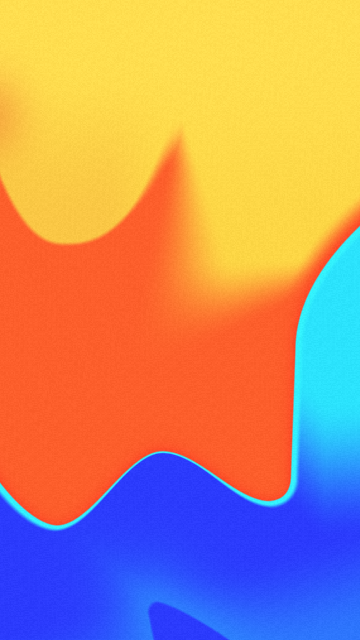
This background is drawn by a WebGL 1 fragment shader. Its source:

```glsl
precision highp float;
// Soft liquid gradient: yellow and orange folds over a cyan-rimmed blue wave, with fine grain.
uniform vec2 u_resolution;

float hash(vec2 p) {
  return fract(sin(dot(p, vec2(127.1, 311.7))) * 43758.5453);
}

// Smooth minimum, rounds the corner where two edges meet
float smin(float a, float b, float k) {
  float h = max(k - abs(a - b), 0.0) / k;
  return min(a, b) - h * h * k * 0.25;
}

// Positive on the warm side of the wave
float waveField(vec2 p) {
  float crest = 6.31 - 0.51 * pow(max(0.68 - p.x, 0.0) / 0.68, 1.7)
    - 0.89 * smoothstep(0.68, 1.95, p.x)
    + 0.60 * smoothstep(1.95, 3.25, p.x);
  float rise = max(4.2 - p.y, 0.0);
  float wall = 3.55 + 0.35 * rise * rise - 0.035 * max(p.y - 4.2, 0.0);
  return smin(crest - p.y, wall - p.x, 0.3);
}

// Positive inside the hanging yellow lobe
float lobeField(vec2 p) {
  float rim = 2.93 - 0.81 * pow(max(0.78 - p.x, 0.0) / 0.78, 2.3)
    - 1.33 * pow(max(p.x - 0.78, 0.0) / 1.3, 2.4);
  return rim - p.y;
}

// Positive inside the small fold at the bottom
float foldField(vec2 p) {
  float top = 7.21 + 0.46 * pow(max(p.x - 1.88, 0.0) / 0.87, 1.3);
  return smin(p.x - 1.77 - 0.2 * max(p.y - 7.35, 0.0), p.y - top, 0.14);
}

float waveDistance(vec2 p) {
  vec2 e = vec2(0.01, 0.0);
  vec2 slope = vec2(waveField(p + e) - waveField(p - e),
                    waveField(p + e.yx) - waveField(p - e.yx)) / 0.02;
  return waveField(p) / max(length(slope), 0.3);
}

float lobeDistance(vec2 p) {
  float slope = (lobeField(p + vec2(0.01, 0.0)) - lobeField(p - vec2(0.01, 0.0))) / 0.02;
  return lobeField(p) / sqrt(1.0 + slope * slope);
}

vec3 warmSide(vec2 p, float edge) {
  // Diffuse yellow opening on the right
  float left = smoothstep(2.0 - 0.25 * max(p.y - 2.0, 0.0), 2.4 + 0.35 * (p.y - 2.0), p.x);
  float slant = p.y + 0.5 * (p.x - 2.0);
  float width = max(1.2 - 0.5 * (p.x - 2.2), 0.12);
  float opening = left * (1.0 - smoothstep(4.4 - width, 4.4, slant));
  opening = max(opening, 1.0 - smoothstep(1.4, 2.05, p.y));
  opening *= smoothstep(0.03, 0.3, edge);

  // Crisper lobe, blurred towards its upper right tip
  float blur = 0.035 + 0.07 * smoothstep(1.5, 2.1, p.x);
  float lobe = smoothstep(-blur, blur, lobeDistance(p));

  vec3 yellow = mix(vec3(1.0, 0.87, 0.31), vec3(0.99, 0.84, 0.27), smoothstep(0.5, 3.0, p.y));
  vec3 lobeTint = mix(yellow, vec3(0.98, 0.78, 0.27),
    smoothstep(0.8, 2.8, p.y) * (1.0 - smoothstep(1.2, 2.1, p.x)));
  vec2 blush = (p - vec2(-0.1, 1.4)) / vec2(0.4, 0.5);
  lobeTint = mix(lobeTint, vec3(0.95, 0.56, 0.22), 0.6 * exp(-dot(blush, blush)));

  vec3 orange = mix(vec3(0.99, 0.37, 0.17), vec3(0.99, 0.23, 0.14),
    0.8 * exp(-max(edge, 0.0) / 0.06));
  return mix(mix(orange, yellow, opening), lobeTint, lobe);
}

vec3 coolSide(vec2 p, float depth, float px) {
  vec3 blue = vec3(0.17, 0.23, 0.99);

  // Pale halo around the fold and light from the lower right
  float fold = foldField(p);
  float halo = exp(-pow(max(-fold, 0.0) / 0.42, 1.4));
  float corner = smoothstep(6.3, 7.6, p.y + 0.3 * (p.x - 4.3));
  float light = 1.0 - (1.0 - 0.85 * halo) * (1.0 - 0.8 * corner);
  vec3 color = mix(blue, vec3(0.18, 0.52, 0.99), light);
  color = mix(color, blue, smoothstep(-px, px + 0.02, fold));

  // Cyan sheet on the right
  float sheet = 1.0 - smoothstep(4.8, 6.5, p.y + 0.9 * max(3.9 - p.x, 0.0));
  color = mix(color, vec3(0.17, 0.89, 0.99), sheet);

  // Bright rim, thinnest at the crest
  float rim = 0.015 + 0.08 * (1.0 - smoothstep(0.0, 1.6, p.x)) + 0.08 * smoothstep(2.3, 3.7, p.x);
  return mix(color, vec3(0.20, 0.95, 0.99), 1.0 - smoothstep(rim * 0.4, rim + px, depth));
}

void main() {
  // Canvas spans 4.32 by 7.68 units, measured down from the top
  vec2 uv = gl_FragCoord.xy / u_resolution;
  vec2 p = vec2(uv.x, 1.0 - uv.y) * vec2(4.32, 7.68);
  float px = 7.68 / u_resolution.y;

  float edge = waveDistance(p);
  vec3 color = mix(coolSide(p, -edge, px), warmSide(p, edge),
    smoothstep(-0.6 * px, 0.6 * px + 0.01, edge));

  // Fine grain
  color += 0.03 * (hash(floor(p * 66.0)) - 0.5);
  gl_FragColor = vec4(clamp(color, 0.0, 1.0), 1.0);
}
```
